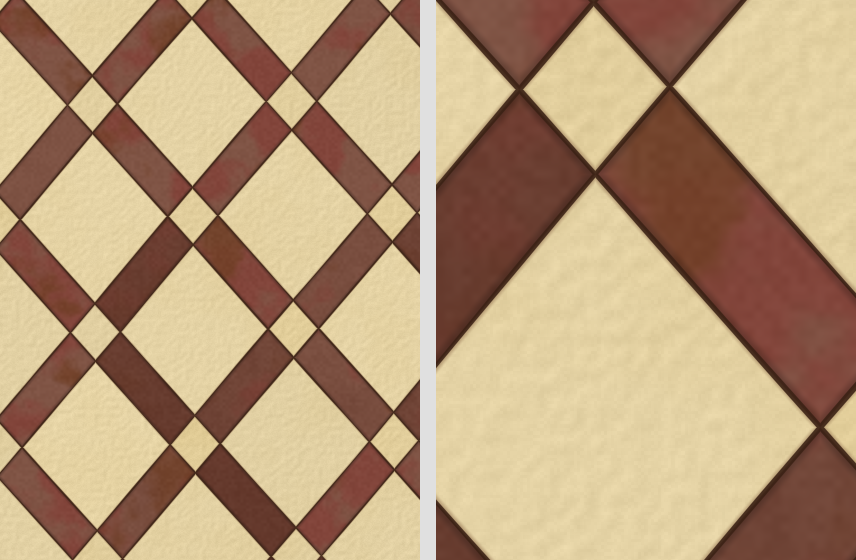
Left: the whole. Right: its middle third, enlarged.
Write a WebGL 1 fragment shader that draws this pattern.

```glsl
precision highp float;
// Diagonal paving: large cream tiles framed by red-brown bricks with small cream squares at the crossings.

uniform vec2 u_resolution;

const vec2 CROSSING = vec2(0.345, 0.613);      // centre of one small square
const vec2 STEP_DOWN = vec2(0.1794, -0.1999);  // lattice step, down and right
const vec2 STEP_UP = vec2(0.1755, 0.2064);     // lattice step, up and right
const float SPACING = 0.267;                   // distance between parallel bands
const float BAND_HALF = 0.126;                 // half band width in lattice steps
const float JOINT_HALF = 0.0014;

const vec3 CREAM = vec3(0.895, 0.825, 0.645);
const vec3 SAND = vec3(0.86, 0.775, 0.56);
const vec3 OCHRE = vec3(0.62, 0.50, 0.36);
const vec3 BRICK_DUSTY = vec3(0.50, 0.33, 0.27);
const vec3 BRICK_RED = vec3(0.51, 0.27, 0.23);
const vec3 BRICK_DARK = vec3(0.39, 0.22, 0.17);
const vec3 BRICK_RUST = vec3(0.44, 0.25, 0.15);
const vec3 JOINT = vec3(0.23, 0.13, 0.08);

float hash(vec2 p) {
  return fract(sin(dot(p, vec2(127.1, 311.7))) * 43758.5453);
}

float noise(vec2 p) {
  vec2 i = floor(p);
  vec2 f = fract(p);
  f = f * f * (3.0 - 2.0 * f);
  float low = mix(hash(i), hash(i + vec2(1.0, 0.0)), f.x);
  float high = mix(hash(i + vec2(0.0, 1.0)), hash(i + vec2(1.0, 1.0)), f.x);
  return mix(low, high, f.y);
}

float fbm(vec2 p) {
  float sum = 0.0;
  float weight = 0.53;
  for (int i = 0; i < 4; i++) {
    sum += weight * noise(p);
    p = p * 2.03 + 17.3;
    weight *= 0.5;
  }
  return sum;
}

// Coordinates of p along the two lattice steps.
vec2 toLattice(vec2 p, vec2 a, vec2 b) {
  float area = a.x * b.y - a.y * b.x;
  return vec2(p.x * b.y - p.y * b.x, a.x * p.y - a.y * p.x) / area;
}

// Fine crinkled relief, lit from the upper left.
float crinkle(vec2 p) {
  vec2 s = p * 135.0;
  return noise(s) - noise(s + vec2(0.45, -0.45));
}

vec3 creamTile(vec2 p, vec2 id, float isSmall) {
  float tone = hash(id + 3.7);
  float patches = smoothstep(0.4, 0.75, fbm(p * 9.0 + tone * 20.0));
  vec3 color = mix(CREAM, SAND, 0.22 * patches + isSmall * 0.65 * tone);
  color *= 1.0 + 0.03 * (tone - 0.5);
  return color + 0.045 * crinkle(p) + 0.02 * (hash(floor(p * 500.0)) - 0.5);
}

vec3 brickTile(vec2 p, vec2 id) {
  float tone = hash(id + 9.1);
  float clouds = fbm(p * 14.0 + tone * 31.0);
  vec3 color = mix(BRICK_RED, BRICK_DUSTY, smoothstep(0.32, 0.58, clouds + 0.3 * (tone - 0.3)));
  float rust = smoothstep(0.55, 0.75, fbm(p * 11.0 + 40.0 + tone * 13.0));
  color = mix(color, BRICK_RUST, 0.8 * rust);
  // Bricks lower down are darker.
  float shade = 0.75 * hash(id + 5.3) + 0.55 * (0.5 - p.y);
  color = mix(color, BRICK_DARK, smoothstep(0.25, 0.9, shade + 0.3 * (clouds - 0.5)));
  return color + 0.03 * (noise(p * 190.0) - 0.5);
}

void main() {
  float pixel = 1.0 / u_resolution.y;
  vec2 p = gl_FragCoord.xy * pixel;

  // Slight hand-laid waviness of the rows.
  vec2 sway = vec2(noise(p * 5.0), noise(p * 5.0 + 23.0)) - 0.5;
  vec2 q = toLattice(p + 0.003 * sway - CROSSING, STEP_DOWN, STEP_UP);

  // Signed distance to the edges of both bands, negative inside.
  vec2 nearest = floor(q + 0.5);
  vec2 edge = (abs(q - nearest) - BAND_HALF) * SPACING;
  vec2 band = 1.0 - smoothstep(-pixel, pixel, edge);
  float brick = band.x + band.y - 2.0 * band.x * band.y;
  float isSmall = band.x * band.y;

  // Doubled indices keep every tile on a whole-number id.
  vec2 id = 2.0 * mix(floor(q) + 0.5, nearest, step(edge, vec2(0.0)));
  float gap = min(abs(edge.x), abs(edge.y));

  // Worn ochre rim on cream, rounded dark rim on brick.
  vec3 cream = creamTile(p, id, isSmall);
  cream = mix(cream, OCHRE, 0.6 * (1.0 - smoothstep(0.001, 0.0042, gap)));
  vec3 bricks = brickTile(p, id);
  bricks *= mix(0.8, 1.0, smoothstep(0.001, 0.007, gap));
  vec3 color = mix(cream, bricks, brick);

  // Joints of uneven width.
  float halfWidth = JOINT_HALF * mix(0.7, 1.3, noise(p * 16.0));
  float joint = 1.0 - smoothstep(halfWidth - 0.7 * pixel, halfWidth + 0.7 * pixel, gap);
  color = mix(color, JOINT, 0.9 * joint);

  gl_FragColor = vec4(color, 1.0);
}
```
